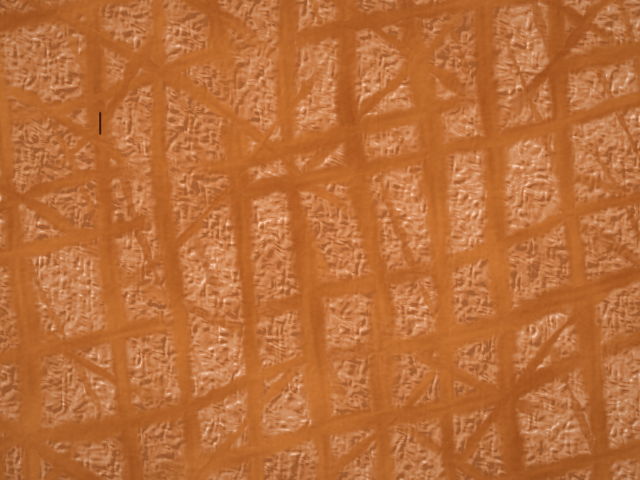
A WebGL 2 fragment shader for this texture:

```glsl
#version 300 es
precision highp float;

uniform vec2 u_resolution;
out vec4 fragColor;

// Colours
const vec3 FURROW_DEEP = vec3(0.63, 0.31, 0.11);
const vec3 FURROW_FLOOR = vec3(0.77, 0.44, 0.19);
const vec3 CREASE = vec3(0.66, 0.38, 0.20);
const vec3 FLESH = vec3(0.79, 0.48, 0.27);
const vec3 PALE = vec3(0.83, 0.57, 0.39);
const vec3 GLINT = vec3(0.95, 0.77, 0.66);
const vec3 HAIR = vec3(0.20, 0.07, 0.03);

// Sizes, in canvas heights
const float WARP = 0.06;
const float RAGGED = 0.010;
const vec2 LIGHT_STEP = vec2(-0.0018, 0.0030);
const vec2 WRINKLE_FREQ = vec2(72.0, 50.0);
const vec2 FINE_FREQ = vec2(92.0, 135.0);
const float GRAIN_FREQ = 190.0;
const vec2 HAIR_POS = vec2(0.209, 0.743);
const vec2 HAIR_SIZE = vec2(0.0022, 0.026);

// Strengths
const float RELIEF = 1.05;
const float VIGNETTE = 0.07;

float hash(vec2 p) {
  return fract(sin(dot(p, vec2(127.1, 311.7))) * 43758.5);
}

float noise(vec2 p) {
  vec2 i = floor(p), f = fract(p);
  f = f * f * (3.0 - 2.0 * f);
  return mix(mix(hash(i), hash(i + vec2(1, 0)), f.x),
             mix(hash(i + vec2(0, 1)), hash(i + vec2(1, 1)), f.x), f.y);
}

float fbm(vec2 p) {
  float sum = 0.0, amp = 0.53;
  for (int i = 0; i < 4; i++) {
    sum += amp * noise(p);
    p = mat2(1.6, 1.2, -1.2, 1.6) * p + 7.3;
    amp *= 0.5;
  }
  return sum;
}

float ridge(float n) {
  return 1.0 - abs(2.0 * n - 1.0);
}

// One family of roughly parallel grooves: x = depth, y = streak along the groove
vec2 furrows(vec2 p, float angle, float spacing, float halfWidth, float gaps, float seed) {
  vec2 dir = vec2(cos(angle), sin(angle));
  float along = dot(p, dir);
  float across = dot(p, vec2(-dir.y, dir.x));
  float rough = RAGGED * (noise(p * 48.0 + seed) - 0.5);
  float base = floor(across / spacing);
  float depth = 0.0;
  for (int i = -1; i <= 1; i++) {
    float id = base + float(i);
    vec2 lane = vec2(along, id * 7.31 + seed);
    float centre = id + 0.5 + 0.45 * (hash(vec2(id, seed)) - 0.5)
                 + 0.35 * (noise(lane * vec2(3.0, 1.0)) - 0.5);
    float d = abs(across - centre * spacing) + rough;
    float w = halfWidth * (0.55 + 0.9 * noise(lane * vec2(5.0, 1.0) + 31.0));
    float presence = smoothstep(gaps - 0.15, gaps + 0.15, noise(lane * vec2(4.0, 1.0) + 57.0));
    depth = max(depth, presence * (1.0 - smoothstep(0.6 * w, 1.5 * w, d)));
  }
  return vec2(depth, noise(vec2(along * 10.0, across * 105.0) + seed));
}

vec2 deeper(vec2 a, vec2 b) {
  return a.x > b.x ? a : b;
}

// Height of the fine crinkled surface
float wrinkle(vec2 p) {
  vec2 w = p + 0.016 * vec2(noise(p * 32.0), noise(p * 32.0 + 17.0));
  return 0.6 * ridge(noise(w * WRINKLE_FREQ)) + 0.4 * ridge(noise(w * FINE_FREQ + 41.0));
}

void main() {
  vec2 p = gl_FragCoord.xy / u_resolution.y;
  vec2 uv = gl_FragCoord.xy / u_resolution;
  vec2 q = p + WARP * (vec2(fbm(p * 2.3), fbm(p * 2.3 + 19.0)) - 0.5);

  // Groove network: upright, gently rising, then short diagonals
  vec2 groove = furrows(q, 1.65, 0.147, 0.021, 0.10, 3.0);
  groove = deeper(groove, furrows(q, 0.25, 0.165, 0.017, 0.20, 11.0));
  groove = deeper(groove, furrows(q, -0.55, 0.190, 0.011, 0.50, 23.0));
  groove = deeper(groove, furrows(q, 0.85, 0.210, 0.011, 0.52, 37.0));
  vec2 thin = furrows(q, 1.95, 0.085, 0.006, 0.52, 53.0);
  groove = deeper(groove, thin * vec2(0.75, 1.0));

  // Groove floor: streaks and dark blotches
  float blotch = fbm(p * 7.0 + 5.0) - 0.5;
  float floorTone = 0.66 + 0.45 * (groove.y - 0.5) + 1.2 * blotch;
  vec3 furrowColor = mix(FURROW_DEEP, FURROW_FLOOR, clamp(floorTone, 0.0, 1.1));

  // Plateaus: side-lit crinkles with moist glints
  float slope = wrinkle(p + LIGHT_STEP) - wrinkle(p - LIGHT_STEP);
  float grain = noise(p * GRAIN_FREQ) - 0.5;
  float tone = 0.44 + RELIEF * slope + 0.55 * (wrinkle(p) - 0.65)
             + 0.4 * (noise(p * 9.0) - 0.5) + 0.22 * grain;
  vec3 plateau = mix(CREASE, FLESH, smoothstep(0.0, 0.4, tone));
  plateau = mix(plateau, PALE, smoothstep(0.35, 0.75, tone));
  plateau = mix(plateau, GLINT, smoothstep(0.75, 1.2, tone));

  vec3 color = mix(plateau, furrowColor, groove.x);
  color += 0.02 * grain + 0.03 * slope;

  // Lone short hair
  vec2 h = abs(p - HAIR_POS) / HAIR_SIZE;
  float hair = (1.0 - smoothstep(0.5, 1.4, h.x)) * (1.0 - smoothstep(0.8, 1.0, h.y));
  color = mix(color, HAIR, 0.9 * hair);

  // Light falls off toward the corners
  vec2 c = uv * 2.0 - vec2(1.0, 1.1);
  color *= 1.02 - VIGNETTE * dot(c, c);
  fragColor = vec4(color, 1.0);
}
```
